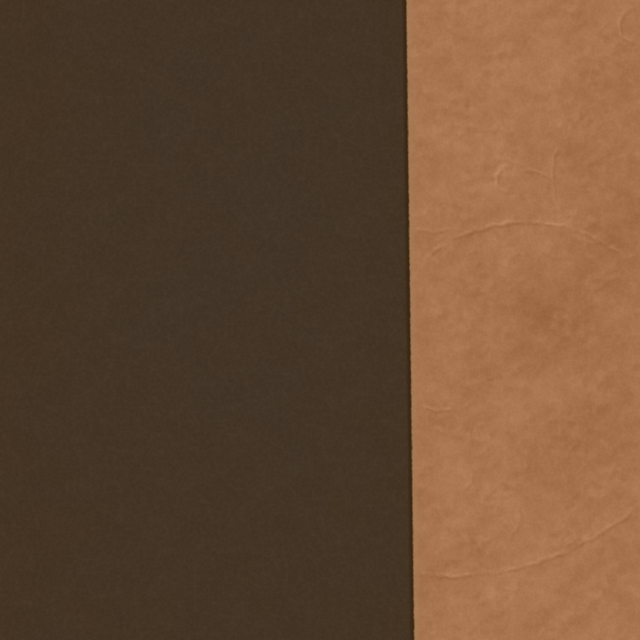
Write a Shadertoy shader that draws this texture.

```glsl
// Dark matte board beside a strip of tan, creased leather.

const vec3 BOARD = vec3(0.272, 0.207, 0.141);
const vec3 BOARD_COOL = vec3(0.266, 0.210, 0.158);
const vec3 LEATHER = vec3(0.672, 0.475, 0.328);
const vec3 LEATHER_DEEP = vec3(0.600, 0.400, 0.258);
const vec3 RIM = vec3(0.640, 0.485, 0.350);
const vec3 SEAM = vec3(0.215, 0.140, 0.055);
const float EDGE_BASE = 0.6472;
const float EDGE_LEAN = 0.0122;
const float EDGE_SOFT = 0.0020;
const float EDGE_FRAY = 0.0012;
const float CREASE_WIDTH = 0.0030;
const float CREASE_LIGHT = 0.058;
const float CREASE_SHADE = 0.050;
const vec2 SHADE_OFFSET = vec2(-0.0030, 0.0045);
const float BOARD_GRAIN = 0.034;
const float LEATHER_GRAIN = 0.040;
const float RELIEF = 0.055;
const float PI = 3.14159265;

// Crease arcs: centre, radius, middle angle.
const int ARCS = 11;
const vec4 ARC[ARCS] = vec4[ARCS](
    vec4(0.820, 0.404, 0.250, 1.57),
    vec4(0.700, 0.557, 0.455, -1.27),
    vec4(0.675, 0.740, 0.100, -1.57),
    vec4(0.793, 0.722, 0.020, 3.10),
    vec4(0.830, 0.700, 0.035, 1.10),
    vec4(0.950, 0.730, 0.088, 3.10),
    vec4(0.690, 0.460, 0.100, -1.45),
    vec4(0.715, 0.258, 0.022, -1.00),
    vec4(0.775, 0.195, 0.036, 0.20),
    vec4(0.992, 0.962, 0.026, 3.10),
    vec4(0.930, 0.790, 0.040, 2.40));
// Half opening angle and strength of each arc.
const vec2 SPAN[ARCS] = vec2[ARCS](
    vec2(0.80, 0.9), vec2(0.46, 0.8), vec2(0.32, 0.8), vec2(1.9, 0.9),
    vec2(0.9, 0.6), vec2(0.5, 0.6), vec2(0.5, 0.7), vec2(1.5, 0.6),
    vec2(1.3, 0.6), vec2(1.8, 0.8), vec2(0.7, 0.4));

vec2 hash2(vec2 p) {
    vec3 q = fract(p.xyx * vec3(0.1031, 0.1030, 0.0973));
    q += dot(q, q.yzx + 33.33);
    return fract((q.xx + q.yz) * q.zy);
}

// Distance to the nearest scattered point, centred near zero.
float cellular(vec2 p) {
    vec2 cell = floor(p), local = fract(p);
    float nearest = 4.0;
    for (int j = -1; j <= 1; j++)
        for (int i = -1; i <= 1; i++) {
            vec2 n = vec2(i, j);
            vec2 d = n + hash2(cell + n) - local;
            nearest = min(nearest, dot(d, d));
        }
    return sqrt(nearest) - 0.48;
}

// Broad uneven tone from layered, rotated sines.
float mottle(vec2 p) {
    float sum = 0.0, gain = 0.5;
    for (int i = 0; i < 5; i++) {
        sum += gain * sin(p.x + 1.3 * sin(p.y)) * cos(p.y + 0.7);
        p = mat2(1.36, 1.18, -1.18, 1.36) * p + 2.1;
        gain *= 0.65;
    }
    return sum;
}

float blob(vec2 p, vec2 centre, vec2 size) {
    vec2 q = (p - centre) / size;
    return exp(-dot(q, q));
}

// Ridge height of all creases, ragged and tapered at the ends.
float creases(vec2 p) {
    p += 0.0030 * vec2(mottle(p * 90.0), mottle(p.yx * 90.0 + 5.0));
    float height = 0.0;
    for (int i = 0; i < ARCS; i++) {
        vec2 q = p - ARC[i].xy;
        float d = (length(q) - ARC[i].z) / CREASE_WIDTH;
        float turn = abs(mod(atan(q.y, q.x) - ARC[i].w + PI, 2.0 * PI) - PI);
        float taper = 1.0 - smoothstep(0.65 * SPAN[i].x, SPAN[i].x, turn);
        height = max(height, SPAN[i].y * taper * exp(-d * d));
    }
    return height;
}

vec3 boardColor(vec2 p, float grain) {
    float cool = blob(p, vec2(0.36, 0.62), vec2(0.25, 0.60));
    vec3 c = mix(BOARD, BOARD_COOL, clamp(cool + 0.4 * mottle(p * 18.0), 0.0, 1.0));
    return c + BOARD_GRAIN * grain + 0.005 * mottle(p * 45.0 + 4.0);
}

vec3 leatherColor(vec2 p, float grain) {
    float deep = 0.20 + 0.28 * mottle(p * 24.0) + 0.24 * mottle(p * 80.0);
    deep += 0.40 * blob(p, vec2(0.84, 0.50), vec2(0.12, 0.09));
    deep += 0.35 * blob(p, vec2(0.92, 0.30), vec2(0.11, 0.05));
    deep += 0.30 * blob(p, vec2(0.99, 0.68), vec2(0.08, 0.20));
    vec3 c = mix(LEATHER, LEATHER_DEEP, clamp(deep, -0.25, 1.0));
    // Short embossed wrinkles, stronger in patches.
    vec2 w = p + 0.008 * vec2(mottle(p * 50.0), mottle(p * 50.0 + 9.0));
    float slope = cellular(w * 48.0) - cellular((w + SHADE_OFFSET) * 48.0);
    float patches = smoothstep(-0.2, 0.7, mottle(p * 38.0 + 6.0));
    c += LEATHER_GRAIN * grain + RELIEF * slope * (0.3 + patches);
    float worn = smoothstep(-0.50, 0.55, mottle(p * 65.0 + 3.0));
    return c + (0.25 + 0.75 * worn) * (CREASE_LIGHT * creases(p)
                     - CREASE_SHADE * creases(p + SHADE_OFFSET));
}

void mainImage(out vec4 fragColor, in vec2 fragCoord) {
    vec2 p = fragCoord / iResolution.xy;
    float grain = 0.6 * cellular(p * 190.0) + 0.4 * cellular(p * 85.0 + 17.0);
    // Nearly straight, leaning and finely frayed border.
    float edge = EDGE_BASE - EDGE_LEAN * p.y + EDGE_FRAY * cellular(p * 150.0);
    float side = p.x - edge;
    float soft = max(EDGE_SOFT, 0.75 / iResolution.x);
    vec3 board = boardColor(p, grain);
    board = mix(board, SEAM, 0.75 * smoothstep(-0.009, -0.002, side));
    vec3 leather = leatherColor(p, grain);
    leather = mix(leather, RIM, 0.50 * (1.0 - smoothstep(0.002, 0.012, side)));
    fragColor = vec4(mix(board, leather, smoothstep(-soft, soft, side)), 1.0);
}
```
